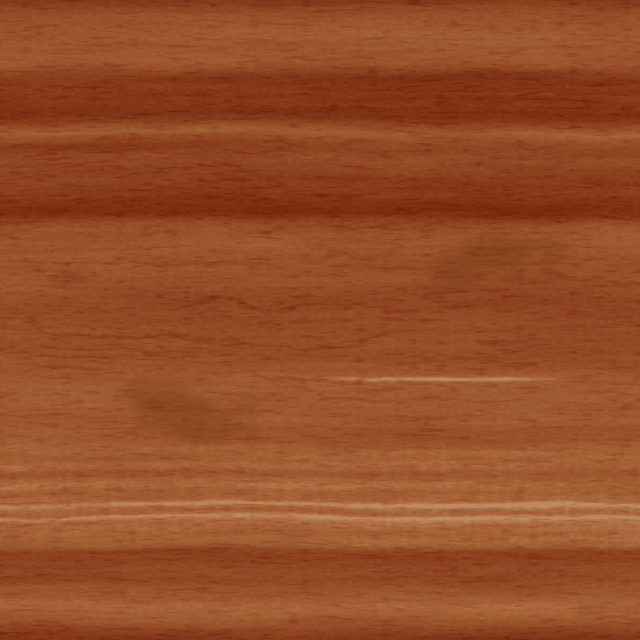
Give the GLSL for this texture, as a WebGL 2 fragment shader.

```glsl
#version 300 es
precision highp float;
// Polished reddish wood with horizontal grain. Soft bands set a tone for
// each height, stretched noise adds streaks, pores, stains and contour
// lines, and a colour ramp turns the finished tone into brown.
uniform vec2 u_resolution;
out vec4 fragColor;

const vec3 DARK  = vec3(0.48, 0.17, 0.06);
const vec3 WARM  = vec3(0.65, 0.38, 0.21);
const vec3 PALE  = vec3(0.75, 0.54, 0.38);
const vec3 STAIN = vec3(0.46, 0.21, 0.07);

float hash(vec2 p) {
  vec3 q = fract(p.xyx * 0.1031);
  q += dot(q, q.yzx + 33.33);
  return fract((q.x + q.y) * q.z);
}

float noise(vec2 p) {
  vec2 i = floor(p), f = fract(p);
  vec2 s = f * f * (3.0 - 2.0 * f);
  float low = mix(hash(i), hash(i + vec2(1, 0)), s.x);
  float high = mix(hash(i + vec2(0, 1)), hash(i + vec2(1, 1)), s.x);
  return mix(low, high, s.y);
}

// Layered noise centred on zero.
float fbm(vec2 p) {
  float sum = 0.0, weight = 0.5;
  for (int i = 0; i < 5; i++) {
    sum += weight * (noise(p) - 0.5);
    p = p * 2.03 + 17.3;
    weight *= 0.5;
  }
  return sum;
}

// One between low and high, fading over the given softness.
float band(float y, float low, float high, float soft) {
  return smoothstep(low - soft, low + soft, y)
       * (1.0 - smoothstep(high - soft, high + soft, y));
}

float ridge(float y, float centre, float width) {
  float d = (y - centre) / width;
  return exp(-d * d);
}

// Broad light and dark layers of the board.
float layers(float y) {
  float tone = 0.62;
  tone -= 0.42 * band(y, 0.805, 0.888, 0.014);
  tone -= 0.30 * band(y, 0.655, 0.782, 0.012);
  tone -= 0.24 * ridge(y, 0.672, 0.018);
  tone += 0.10 * ridge(y, 0.752, 0.012);
  tone -= 0.16 * band(y, 0.435, 0.555, 0.035);
  tone += 0.17 * band(y, 0.150, 0.310, 0.025);
  tone -= 0.18 * ridge(y, 0.258, 0.009);
  tone -= 0.32 * band(y, 0.085, 0.144, 0.006) * smoothstep(0.06, 0.13, y);
  tone += 0.15 * ridge(y, 0.050, 0.014);
  tone -= 0.52 * (1.0 - smoothstep(0.0, 0.034, y));
  tone -= 0.45 * smoothstep(0.972, 1.0, y);
  return tone;
}

// Thin dark contours of a smooth field, with antialiased edges.
float contours(float field, float width) {
  float d = abs(fract(field) - 0.5);
  float blur = fwidth(field);
  return (1.0 - smoothstep(width, width + 0.07 + blur, d)) / (1.0 + 2.0 * blur);
}

// Growth figure: long nested loops around the heart of the board.
float figure(vec2 p) {
  float field = 5.0 * noise(vec2(p.x * 2.6, p.y * 11.0) + 4.7)
              + 1.6 * fbm(vec2(p.x * 9.0, p.y * 30.0)) + p.y * 16.0;
  float breakup = smoothstep(0.25, 0.75, noise(p * vec2(9.0, 30.0) + 51.0));
  return contours(field, 0.02) * breakup;
}

// Cloudy stain with ragged edges.
float stain(vec2 p, vec2 centre, vec2 size) {
  float d = length((p - centre) / size) + 1.6 * fbm(p * vec2(17.0, 26.0));
  return 1.0 - smoothstep(0.35, 1.15, d);
}

// Short pores and fine fibres.
float fibres(vec2 p) {
  float pores = smoothstep(0.62, 0.95, noise(p * vec2(48.0, 330.0)));
  float fine = noise(p * vec2(150.0, 420.0) + 9.0) - 0.5;
  float strands = noise(p * vec2(12.0, 210.0) + 31.0) - 0.5;
  return 0.15 * fine + 0.11 * strands - 0.17 * pores;
}

void main() {
  vec2 p = gl_FragCoord.xy / u_resolution;

  // Gentle drift keeps the layers from being ruler straight.
  float y = p.y + 0.018 * fbm(vec2(p.x * 3.0, p.y * 5.0))
                + 0.004 * fbm(vec2(p.x * 14.0, p.y * 40.0));
  float heart = band(y, 0.36, 0.64, 0.04);
  float pale = band(y, 0.15, 0.32, 0.02);

  float tone = layers(y);
  tone += 0.34 * fbm(vec2(p.x * 1.3, y * 34.0) + 2.0);
  tone += 0.16 * fbm(vec2(p.x * 5.0, y * 22.0) + 70.0);
  tone += 0.26 * pale * (noise(vec2(p.x * 1.5, y * 95.0)) - 0.5);
  tone += fibres(vec2(p.x, y));
  tone -= figure(p) * mix(0.05, 0.20, heart);

  // Pale mineral streaks and faint cross ripples.
  float fade = 0.55 + 0.45 * noise(vec2(p.x * 5.0, y * 60.0));
  tone += 0.36 * fade * (ridge(y, 0.212, 0.0035) + ridge(y, 0.193, 0.0035));
  tone += 0.50 * ridge(y, 0.411, 0.0035) * band(p.x, 0.53, 0.86, 0.06);
  tone += 0.12 * fade * ridge(y, 0.792, 0.004);
  tone += 0.07 * pale * (noise(vec2(p.x * 130.0, y * 30.0)) - 0.5);

  vec3 colour = mix(DARK, WARM, clamp(tone / 0.8, -0.12, 1.0));
  colour = mix(colour, PALE, clamp((tone - 0.8) / 0.4, 0.0, 1.0));

  float stains = stain(p, vec2(0.29, 0.355), vec2(0.12, 0.055))
               + stain(p, vec2(0.77, 0.590), vec2(0.11, 0.045));
  colour = mix(colour, STAIN, 0.38 * min(stains, 1.0));
  fragColor = vec4(clamp(colour, 0.0, 1.0), 1.0);
}
```
